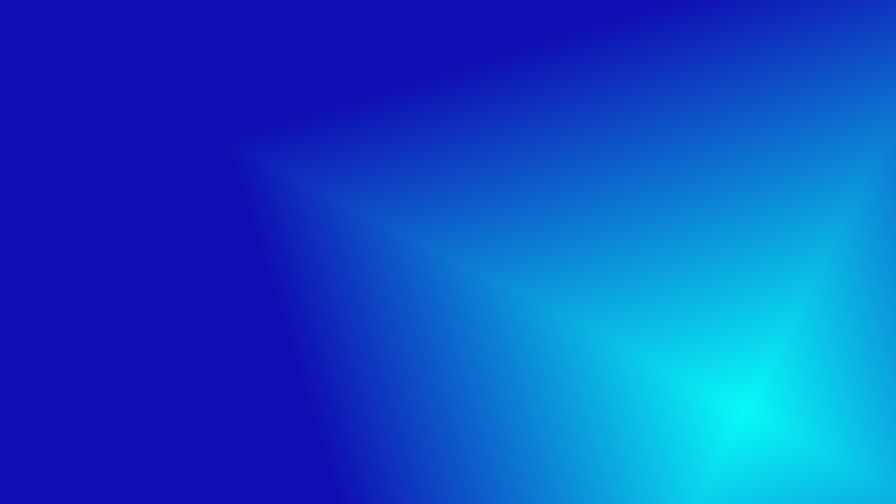
This background is drawn by a Shadertoy shader. Its source:

```glsl
// A tilted diamond gradient: a cyan glow at the lower right fades to deep blue.
// Brightness falls linearly with the Manhattan distance to the glow's centre,
// measured along rotated axes, which leaves soft creases along the diagonals.

const vec2  GLOW_CENTER = vec2(1.477, 0.185);  // in canvas heights
const float GLOW_RADIUS = 1.160;               // centre to corner, in canvas heights
const float TILT        = -0.482;              // rotation of the axes, in radians
const vec3  DEEP_BLUE   = vec3(0.062, 0.056, 0.702);
const vec3  BRIGHT_CYAN = vec3(0.030, 0.980, 0.970);

// Manhattan distance from the origin along axes turned by an angle
float diamondDistance(vec2 p, float angle) {
    vec2 axis = vec2(cos(angle), sin(angle));
    vec2 side = vec2(-axis.y, axis.x);
    return abs(dot(p, axis)) + abs(dot(p, side));
}

void mainImage(out vec4 fragColor, in vec2 fragCoord) {
    vec2 uv = fragCoord / iResolution.y;

    // Linear falloff, flat beyond the diamond's border
    float dist = diamondDistance(uv - GLOW_CENTER, TILT);
    float glow = clamp(1.0 - dist / GLOW_RADIUS, 0.0, 1.0);

    fragColor = vec4(mix(DEEP_BLUE, BRIGHT_CYAN, glow), 1.0);
}
```
